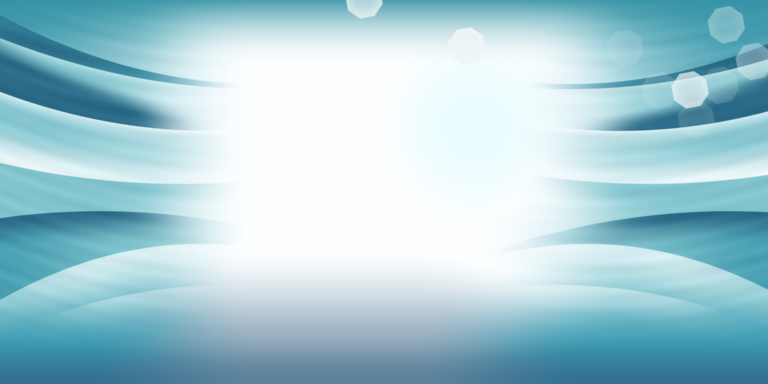
Write a WebGL 2 fragment shader that draws this background.

```glsl
#version 300 es
precision highp float;
// Teal ribbons sweeping in from both sides to a white central glow, with pale bokeh.
uniform vec2 u_resolution;
out vec4 fragColor;

const vec3 DEEP = vec3(0.17, 0.42, 0.53);
const vec3 TEAL = vec3(0.29, 0.63, 0.70);
const vec3 MIST = vec3(0.51, 0.77, 0.81);
const vec3 PALE = vec3(0.77, 0.90, 0.92);
const vec3 WHITE = vec3(0.99, 0.997, 1.0);

// Soft coverage, one pixel wide, of the positive side of a signed distance
float cover(float d) {
    float px = 1.0 / u_resolution.y;
    return smoothstep(-px, px, d);
}

// Depth below a parabolic ribbon edge with the given apex and bend
float below(vec2 q, vec2 apex, float bend) {
    float dx = q.x - apex.x;
    return q.y - apex.y - bend * dx * dx;
}

// Translucent eight-sided disc with a slightly brighter rim
vec3 bokeh(vec3 col, vec2 q, vec2 center, float alpha) {
    vec2 v = q - center;
    float sector = 0.785398;
    float a = mod(atan(v.y, v.x) + 0.2, sector) - 0.5 * sector;
    float d = length(v) * cos(a) - 0.046;
    float rim = 0.8 + 0.2 * smoothstep(-0.03, 0.0, d);
    return mix(col, vec3(0.94, 0.96, 0.96), cover(-d) * alpha * rim);
}

// Stacked ribbons: u runs inward from the side, t runs downward
vec3 ribbons(float u, float t, float side) {
    vec2 q = vec2(u + 0.16 * side, t);
    vec2 low = vec2(u + 0.05 * side, t);
    float crest = below(q, vec2(0.677, 0.219), -0.392);
    float fold = below(q, vec2(0.677, 0.232), -0.29);
    float wing = below(q, vec2(0.547, 0.341), -0.34);
    float shelf = below(q, vec2(0.469, 0.479), -0.249);
    float keel = below(q, vec2(0.26, 0.55), 0.27);
    float arch = below(low, vec2(0.52, 0.635), 0.54);
    float lowArch = below(low, vec2(0.60, 0.742), 0.365);

    // Upper sweep, its dark crest and the broad dark wing
    vec3 col = mix(TEAL, PALE, smoothstep(0.0, 0.55, u + 0.25 * sin(3.0 * crest)));
    col = mix(col, mix(DEEP, TEAL, smoothstep(0.05, 0.6, u)), cover(crest));
    float dark = smoothstep(-0.01, 0.05, fold - 0.13 * q.x) * (1.0 - smoothstep(0.32, 0.6, u));
    vec3 sheet = mix(mix(MIST, PALE, smoothstep(0.2, 0.5, u)), DEEP, dark);
    sheet = mix(sheet, PALE, 0.7 * exp(-70.0 * max(fold, 0.0)));
    col = mix(col, sheet, cover(fold));

    // Pale band that brightens towards the shelf edge
    float across = wing / max(wing - shelf, 0.01);
    sheet = mix(MIST, WHITE, 0.85 * smoothstep(0.35, 1.0, across));
    sheet = mix(sheet, PALE, 0.5 * smoothstep(0.1, 0.4, u));
    sheet = mix(sheet, WHITE, 0.7 * exp(-60.0 * max(wing, 0.0)));
    col = mix(col, sheet, cover(wing));
    sheet = mix(MIST, PALE, smoothstep(0.2, 0.6, u) * smoothstep(0.0, 0.08, shelf));
    col = mix(col, sheet, cover(shelf));

    // Dark keel and the two lower arches
    sheet = mix(DEEP, mix(TEAL, MIST, smoothstep(0.0, 0.4, u)), smoothstep(0.0, 0.085, keel));
    sheet = mix(sheet, MIST, smoothstep(0.25, 0.58, u));
    col = mix(col, sheet, cover(keel));
    sheet = mix(mix(PALE, WHITE, 0.3), MIST, smoothstep(0.0, 0.16, arch));
    sheet = mix(sheet, MIST, 0.6 * (1.0 - smoothstep(0.0, 0.3, u)));
    col = mix(col, sheet, cover(arch));
    sheet = mix(PALE, MIST, 0.8 * smoothstep(0.0, 0.12, lowArch));
    sheet = mix(MIST, sheet, smoothstep(0.0, 0.3, u));
    col = mix(col, sheet, cover(lowArch));

    // Fine silky streaks following the curves
    return col + 0.012 * (sin(wing * 95.0 + 5.0 * u) + sin(wing * 163.0 - 9.0 * u));
}

void main() {
    vec2 p = gl_FragCoord.xy / u_resolution * vec2(2.0, 1.0);
    float t = 1.0 - p.y;
    float u = min(p.x, 2.0 - p.x);
    float side = step(1.0, p.x);

    // Central light, faintly cyan on its right
    float reach = 0.66 + 0.1 * side * smoothstep(0.5, 0.6, t);
    vec3 glow = mix(WHITE, vec3(0.93, 0.99, 1.0),
                    1.0 - smoothstep(0.08, 0.27, distance(p, vec2(1.24, 0.67))));
    vec3 col = mix(ribbons(u, t, side), glow, smoothstep(0.34, reach, u));

    // Teal haze along the top
    float haze = max(1.0 - t / 0.18, 0.0);
    col = mix(col, vec3(0.20, 0.57, 0.64), 0.9 * haze * haze);

    // Floor: teal at the sides, smoky blue in the middle
    float smoke = 1.0 - smoothstep(0.2, 0.65, abs(p.x - 0.87));
    float depth = smoothstep(0.87, 1.0, t);
    vec3 ground = mix(vec3(0.22, 0.60, 0.69), vec3(0.21, 0.44, 0.57), depth);
    ground = mix(ground, mix(vec3(0.50, 0.61, 0.69), vec3(0.36, 0.51, 0.61), depth), smoke);
    col = mix(col, ground, smoothstep(mix(0.73, 0.64, smoke), mix(0.93, 0.97, smoke), t));

    // Ring of faint discs at the upper right, then the brighter ones
    for (int i = 0; i < 5; i++) {
        float k = float(i);
        float angle = 1.13 - 0.96 * k;
        float radius = 0.057 + 0.073 * min(abs(k - 2.0), 1.0);
        vec2 center = vec2(1.836, 0.818) + radius * vec2(cos(angle), sin(angle));
        col = bokeh(col, p, center, i < 2 ? 0.38 : 0.14);
    }
    col = bokeh(col, p, vec2(1.628, 0.875), 0.15);
    col = bokeh(col, p, vec2(1.797, 0.766), 0.72);
    col = bokeh(col, p, vec2(1.216, 0.880), 0.95);
    col = bokeh(col, p, vec2(0.948, 1.0), 0.78);
    fragColor = vec4(clamp(col, 0.0, 1.0), 1.0);
}
```
